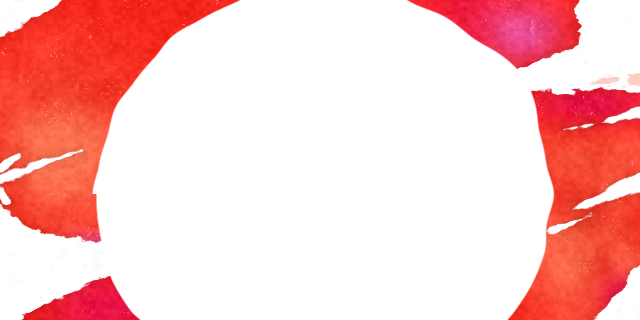
Write a Shadertoy shader that draws this background.

```glsl
// Red watercolour brush patches around a large, roughly cut white disc.
// Patches are half-plane intersections with noisy rims, cut by tapered dry-brush
// strokes; soft glows of pigment and paper grain colour them.

const vec2 DISC_CENTER = vec2(1.010, 0.393);
const vec2 DISC_RADII = vec2(0.711, 0.654);
const float DISC_WOBBLE = 0.020;
const float RIM_ROUGHNESS = 0.042;
const float GRAIN_STRENGTH = 0.13;
const vec2 BRUSH_DIRECTION = vec2(0.92, 0.39);

const vec3 PAPER = vec3(1.0);
const vec3 RED = vec3(0.97, 0.16, 0.12);
const vec3 ORANGE = vec3(0.98, 0.43, 0.30);
const vec3 CRIMSON = vec3(0.92, 0.08, 0.29);
const vec3 MAGENTA = vec3(0.91, 0.28, 0.56);
const vec3 BLUSH = vec3(0.99, 0.68, 0.62);

float hash(vec2 p) {
    return fract(sin(dot(p, vec2(127.1, 311.7))) * 43758.5453);
}

float noise(vec2 p) {
    vec2 cell = floor(p), f = fract(p);
    f = f * f * (3.0 - 2.0 * f);
    return mix(mix(hash(cell), hash(cell + vec2(1, 0)), f.x),
               mix(hash(cell + vec2(0, 1)), hash(cell + vec2(1, 1)), f.x), f.y);
}

float fbm(vec2 p) {
    float sum = 0.0, amplitude = 0.5;
    for (int i = 0; i < 5; i++) {
        sum += amplitude * noise(p);
        p = mat2(1.6, 1.2, -1.2, 1.6) * p + 7.3;
        amplitude *= 0.5;
    }
    return sum;
}

// Signed distance to a line, positive on the left of a -> b.
float leftOf(vec2 p, vec2 a, vec2 b) {
    vec2 d = normalize(b - a);
    return dot(p - a, vec2(-d.y, d.x));
}

// Distance to a tapered stroke, negative inside.
float stroke(vec2 p, vec2 a, vec2 b, float startRadius, float endRadius) {
    vec2 d = b - a;
    float t = clamp(dot(p - a, d) / dot(d, d), 0.0, 1.0);
    return length(p - a - d * t) - mix(startRadius, endRadius, t);
}

float glow(vec2 p, vec2 center, vec2 radii) {
    vec2 q = (p - center) / radii;
    return exp(-dot(q, q));
}

// Painted area, positive inside.
float patches(vec2 p) {
    float upperLeft = min(leftOf(p, vec2(0.2, 1.0), vec2(0.0, 0.88)),
                          leftOf(p, vec2(0.09, 0.282), vec2(0.307, 0.25)));
    upperLeft = min(upperLeft, leftOf(p, vec2(0.0, 0.362), vec2(0.12, 0.27)));
    upperLeft = min(upperLeft, 1.0 - p.x);
    float lowerLeft = min(leftOf(p, vec2(0.346, 0.148), vec2(0.078, 0.016)), p.x - 0.075);
    lowerLeft = min(lowerLeft, 1.0 - p.x);
    float upperRight = min(leftOf(p, vec2(1.60, 0.779), vec2(1.797, 0.857)), 1.805 - p.x);
    upperRight = min(upperRight, p.x - 1.0);
    float lowerRight = min(0.72 - p.y, leftOf(p, vec2(1.85, 0.0), vec2(2.0, 0.165)));
    lowerRight = min(lowerRight, p.x - 1.0);
    return max(max(upperLeft, lowerLeft), max(upperRight, lowerRight));
}

// Bare paper left by the dry brush, negative inside.
float dryStrokes(vec2 p) {
    float d = stroke(p, vec2(0.0, 0.44), vec2(0.255, 0.53), 0.016, 0.005);
    d = min(d, stroke(p, vec2(0.0, 0.475), vec2(0.06, 0.515), 0.016, 0.003));
    d = min(d, stroke(p, vec2(0.0, 0.40), vec2(0.02, 0.37), 0.016, 0.012));
    d = min(d, stroke(p, vec2(1.72, 0.28), vec2(1.86, 0.33), 0.009, 0.004));
    d = min(d, stroke(p, vec2(1.79, 0.345), vec2(2.0, 0.43), 0.003, 0.034));
    d = min(d, stroke(p, vec2(1.89, 0.62), vec2(2.0, 0.65), 0.004, 0.018));
    d = min(d, stroke(p, vec2(1.76, 0.595), vec2(1.9, 0.62), 0.001, 0.003));
    return min(d, stroke(p, vec2(1.74, 0.725), vec2(1.79, 0.71), 0.018, 0.010));
}

vec3 pigment(vec2 p, float rimDepth) {
    float cloud = fbm(p * 7.0);
    vec3 color = RED;
    float warm = glow(p, vec2(0.19, 0.53), vec2(0.22, 0.24)) + glow(p, vec2(1.84, 0.20), vec2(0.19, 0.20))
               + 0.6 * glow(p, vec2(1.83, 0.50), vec2(0.22, 0.10));
    color = mix(color, ORANGE, clamp(warm * (0.3 + 1.3 * cloud), 0.0, 1.0));
    float cool = glow(p, vec2(1.85, 0.675), vec2(0.20, 0.06)) + glow(p, vec2(0.34, 0.04), vec2(0.20, 0.11))
               + 0.7 * glow(p, vec2(1.50, 0.96), vec2(0.20, 0.14)) + glow(p, vec2(1.95, 0.07), vec2(0.07));
    color = mix(color, CRIMSON, clamp(cool, 0.0, 1.0));
    float violet = glow(p, vec2(1.64, 0.89), vec2(0.12, 0.09)) + 0.6 * glow(p, vec2(0.30, 0.25), vec2(0.09, 0.03));
    color = mix(color, MAGENTA, clamp(violet * (0.6 + 0.8 * cloud), 0.0, 1.0));
    color *= 1.0 - 0.10 * exp(-max(rimDepth, 0.0) * 70.0);
    color += GRAIN_STRENGTH * (fbm(p * 75.0) - 0.5) + 0.12 * (cloud - 0.5);
    float fleck = smoothstep(0.80, 0.95, noise(p * 170.0)) * smoothstep(0.5, 0.7, fbm(p * 12.0 + 3.0));
    return mix(color, BLUSH, 0.6 * fleck);
}

void mainImage(out vec4 fragColor, in vec2 fragCoord) {
    vec2 p = fragCoord / iResolution.xy * vec2(2.0, 1.0);
    float pixel = 1.0 / iResolution.y;

    // Noise stretched along the brush direction roughens every rim.
    vec2 along = vec2(dot(p, BRUSH_DIRECTION), dot(p, vec2(-BRUSH_DIRECTION.y, BRUSH_DIRECTION.x)));
    float rough = fbm(along * vec2(24.0, 42.0)) - 0.48;
    float paint = min(patches(p) + RIM_ROUGHNESS * rough, dryStrokes(p) + 0.6 * RIM_ROUGHNESS * rough);

    vec2 q = (p - DISC_CENTER) / DISC_RADII;
    float wobble = noise(vec2(atan(q.y, q.x) * 7.0, 3.0)) - 0.5;
    float disc = (length(q) - 1.0) * DISC_RADII.y + DISC_WOBBLE * wobble;
    disc -= 0.028 * glow(p, vec2(1.63, 0.76), vec2(0.10));

    // Paper, a pale smear, the paint, then the disc on top.
    vec3 color = PAPER - 0.025 * smoothstep(0.62, 0.8, fbm(p * 30.0));
    float smear = stroke(p, vec2(1.85, 0.74), vec2(2.0, 0.755), 0.004, 0.012) + 0.06 * rough;
    color = mix(color, BLUSH, 0.6 * smoothstep(pixel, -pixel, smear));
    color = mix(color, pigment(p, paint), smoothstep(-pixel, pixel, paint));
    color = mix(PAPER, color, smoothstep(-pixel, pixel, disc));
    fragColor = vec4(clamp(color, 0.0, 1.0), 1.0);
}
```
